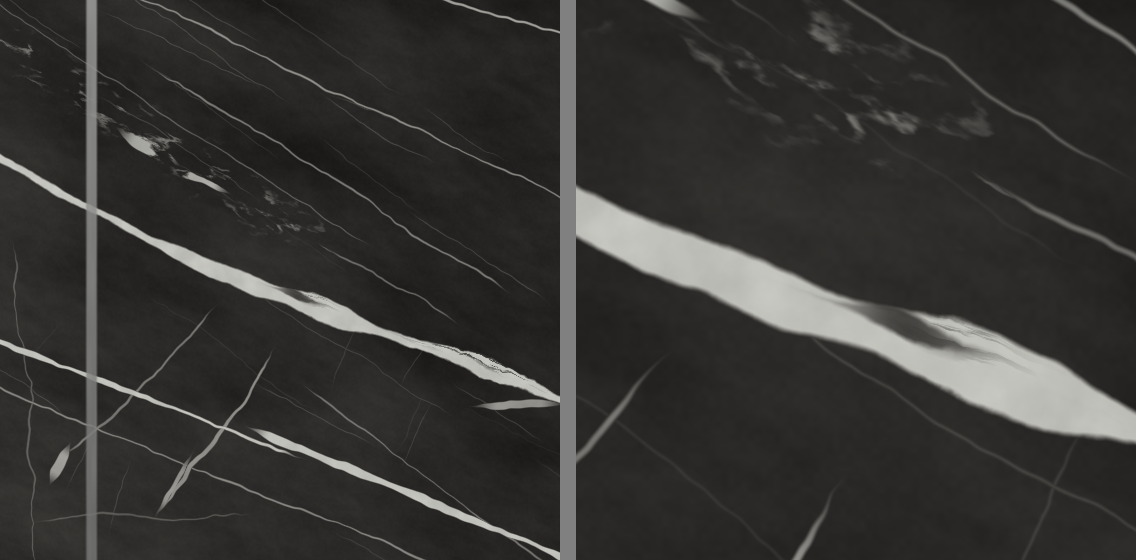
Left, the full canvas; right, a detail of the centre.
Write a WebGL 2 fragment shader that draws this texture.

```glsl
#version 300 es
precision highp float;

uniform vec2 u_resolution;
out vec4 fragColor;

float hash(vec2 p) {
    vec3 q = fract(p.xyx * vec3(0.1031, 0.1030, 0.0973));
    q += dot(q, q.yzx + 33.33);
    return fract((q.x + q.y) * q.z);
}

float noise(vec2 p) {
    vec2 cell = floor(p), f = fract(p);
    f = f * f * (3.0 - 2.0 * f);
    float low = mix(hash(cell), hash(cell + vec2(1, 0)), f.x);
    float high = mix(hash(cell + vec2(0, 1)), hash(cell + vec2(1, 1)), f.x);
    return mix(low, high, f.y);
}

float fbm(vec2 p) {
    float sum = 0.0, gain = 0.5;
    for (int i = 0; i < 5; i++) {
        sum += gain * noise(p);
        p = mat2(1.6, 1.2, -1.2, 1.6) * p + 17.3;
        gain *= 0.5;
    }
    return sum;
}

float bump(float x, float centre, float spread) {
    float d = (x - centre) / spread;
    return exp(-d * d);
}

float band(float d, float halfWidth, float soft) {
    return 1.0 - smoothstep(halfWidth - soft, halfWidth + soft, abs(d));
}

// Tapered, wandering vein from a to b
float vein(vec2 p, vec2 a, vec2 b, float halfWidth, float wander, float seed) {
    float len = length(b - a);
    vec2 dir = (b - a) / len, r = p - a;
    float t = dot(r, dir);
    float d = dir.x * r.y - dir.y * r.x;
    d += wander * (fbm(vec2(t * 7.0, seed * 7.3)) - 0.5);
    d += 0.003 * (noise(vec2(t * 60.0, seed * 3.7)) - 0.5);
    float fade = min(0.06, len * 0.35);
    float ends = smoothstep(0.0, fade, t) * smoothstep(0.0, fade, len - t);
    float w = halfWidth * ends * mix(0.45, 1.35, noise(vec2(t * 14.0, seed * 5.1)));
    return ends * band(d, w, 0.0016);
}

// Broad vein with swellings, a dark pocket and a frayed tail
float broadVein(vec2 p) {
    float centre = 0.715 - 0.45 * p.x - 0.024 * sin(p.x * 4.5);
    float w = 0.007 + 0.013 * bump(p.x, 0.43, 0.11)
        + 0.016 * bump(p.x, 0.595, 0.05) + 0.011 * bump(p.x, 0.86, 0.08);
    w *= 0.8 + 0.4 * noise(vec2(p.x * 22.0, 4.0));
    float d = p.y - centre + 0.014 * (fbm(p * 11.0) - 0.5);
    float fray = bump(p.x, 0.87, 0.12) + 0.5 * bump(p.x, 0.56, 0.03);
    d += 0.008 * (0.4 + fray) * (fbm(p * 48.0) - 0.5);
    float body = band(d, w, 0.0025);
    float streak = fbm(vec2(p.x + d, d * 5.0) * vec2(25.0, 50.0));
    body *= 1.0 - 0.8 * fray * smoothstep(0.46, 0.62, streak) * smoothstep(-0.004, 0.01, d);
    float pocket = band(d - 0.009, 0.008 * bump(p.x, 0.53, 0.03), 0.0025);
    return body * (1.0 - 0.85 * pocket * bump(p.x, 0.53, 0.04));
}

// Broken flecks strewn along a slanted belt
float flecks(vec2 p, vec2 q) {
    float belt = bump(p.y, 0.925 - 0.63 * p.x, 0.04) * smoothstep(0.66, 0.5, p.x);
    float ridge = 1.0 - abs(2.0 * fbm(q * vec2(16.0, 42.0)) - 1.0);
    float grit = smoothstep(0.45, 0.72, fbm(q * vec2(30.0, 75.0) + 9.0));
    return belt * smoothstep(0.84, 1.0, ridge) * grit;
}

// Faint scattered hairlines, mostly following the grain
float hairlines(vec2 p) {
    float light = 0.0;
    for (int i = 0; i < 30; i++) {
        float id = float(i) + 1.0;
        vec2 a = vec2(hash(vec2(id, 1.3)), hash(vec2(id, 5.9))) * 1.25 - vec2(0.25, 0.05);
        float pick = hash(vec2(id, 8.1));
        bool crossing = i > 22;
        float angle = crossing ? 0.75 + 0.5 * pick : -0.4 - 0.25 * pick;
        a.y *= crossing ? 0.35 : 1.0;
        float len = crossing ? 0.07 + 0.1 * pick : 0.15 + 0.35 * hash(vec2(id, 2.7));
        vec2 b = a + len * vec2(cos(angle), sin(angle));
        float strength = 0.07 + 0.2 * hash(vec2(id, 11.4));
        light = max(light, strength * vein(p, a, b, 0.0007, 0.03, id + 30.0));
    }
    return light;
}

float namedVeins(vec2 p) {
    float v = vein(p, vec2(-0.08, 0.419), vec2(0.55, 0.178), 0.0045, 0.01, 1.0);
    v = max(v, vein(p, vec2(0.43, 0.242), vec2(1.08, -0.025), 0.0065, 0.008, 2.0));
    v = max(v, 0.65 * vein(p, vec2(0.19, 1.03), vec2(1.08, 0.61), 0.0017, 0.02, 3.0));
    v = max(v, 0.55 * vein(p, vec2(0.26, 0.89), vec2(0.92, 0.47), 0.0017, 0.025, 4.0));
    v = max(v, 0.42 * vein(p, vec2(-0.05, 1.02), vec2(0.67, 0.55), 0.001, 0.02, 5.0));
    v = max(v, 0.8 * vein(p, vec2(0.73, 1.02), vec2(1.08, 0.915), 0.0022, 0.01, 6.0));
    v = max(v, 0.6 * vein(p, vec2(-0.05, 0.325), vec2(0.84, -0.03), 0.0018, 0.015, 7.0));
    v = max(v, 0.5 * vein(p, vec2(0.53, 0.32), vec2(1.0, -0.03), 0.0015, 0.02, 8.0));
    v = max(v, 0.45 * vein(p, vec2(0.56, 0.56), vec2(0.83, 0.41), 0.0013, 0.04, 9.0));
    v = max(v, 0.7 * vein(p, vec2(0.83, 0.274), vec2(1.02, 0.28), 0.006, 0.01, 10.0));
    // Cross fractures
    v = max(v, 0.5 * vein(p, vec2(0.4, 0.46), vec2(0.1, 0.17), 0.0022, 0.03, 11.0));
    v = max(v, 0.75 * vein(p, vec2(0.127, 0.215), vec2(0.085, 0.13), 0.008, 0.01, 12.0));
    v = max(v, 0.65 * vein(p, vec2(0.5, 0.385), vec2(0.27, 0.07), 0.0035, 0.04, 13.0));
    v = max(v, 0.7 * vein(p, vec2(0.345, 0.2), vec2(0.272, 0.07), 0.005, 0.02, 14.0));
    v = max(v, 0.35 * vein(p, vec2(0.015, 0.58), vec2(0.06, -0.04), 0.0015, 0.07, 15.0));
    return max(v, 0.3 * vein(p, vec2(0.05, 0.075), vec2(0.46, 0.08), 0.002, 0.03, 16.0));
}

void main() {
    vec2 p = gl_FragCoord.xy / u_resolution;
    vec2 q = vec2(0.91 * p.x - 0.42 * p.y, 0.42 * p.x + 0.91 * p.y);

    // Dark stone ground with smoky streaks and fine grain
    float smoke = fbm(q * vec2(4.0, 9.0));
    float tone = 0.153 + 0.045 * (0.95 - p.x - p.y) * 0.6 + 0.12 * (smoke - 0.48);
    tone += 0.035 * (fbm(q * vec2(35.0, 70.0)) - 0.48) + 0.012 * (noise(p * 256.0) - 0.5);
    vec3 color = max(tone, 0.095) * vec3(1.04, 1.0, 0.95);

    // Pale mineral
    float light = max(broadVein(p), max(namedVeins(p), hairlines(p)));
    float patches = max(vein(p, vec2(0.2, 0.775), vec2(0.33, 0.7), 0.012, 0.025, 21.0),
        vein(p, vec2(0.3, 0.7), vec2(0.42, 0.655), 0.009, 0.02, 22.0));
    patches *= smoothstep(0.36, 0.52, fbm(q * vec2(24.0, 60.0)));
    light = max(light, max(0.85 * patches, 0.6 * flecks(p, q)));
    light *= 0.92 + 0.16 * (fbm(p * 40.0) - 0.5);
    color = mix(color, vec3(0.81, 0.81, 0.785), light);

    // Upright grey strip with softened sides
    float strip = band(p.x - 0.1635, 0.0095, 0.003);
    float grey = mix(0.46, 0.61, p.y) + 0.05 * (noise(vec2(p.x * 150.0, p.y * 12.0)) - 0.5);
    color = mix(color, vec3(grey, grey, grey * 0.985), 0.85 * strip);

    fragColor = vec4(color, 1.0);
}
```
